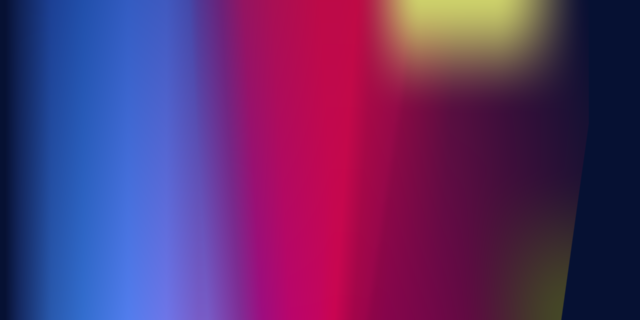
This background is drawn by a WebGL 1 fragment shader. Its source:

```glsl
precision highp float;
// Soft vertical bands of blue, violet and crimson beside a yellow glow and a navy margin.

uniform vec2 u_resolution;

const vec3 NAVY = vec3(0.025, 0.065, 0.20);
const vec3 YELLOW = vec3(0.81, 0.83, 0.42);
const vec3 OLIVE = vec3(0.27, 0.28, 0.15);

// Linear ramp from 0 at start to 1 at end.
float ramp(float start, float end, float x) {
  return clamp((x - start) / (end - start), 0.0, 1.0);
}

// Continues a gradient to the next colour, which varies from low to high.
vec3 stop(vec3 base, vec3 low, vec3 high, float start, float end, vec2 p) {
  return mix(base, mix(low, high, p.y), ramp(start, end, p.x));
}

// Navy edge rising through blue into periwinkle and violet.
vec3 coolBands(vec2 p) {
  vec3 c = NAVY;
  c = stop(c, vec3(0.08, 0.16, 0.38), vec3(0.06, 0.13, 0.33), 0.008, 0.03, p);
  c = stop(c, vec3(0.16, 0.35, 0.68), vec3(0.11, 0.25, 0.58), 0.03, 0.08, p);
  c = stop(c, vec3(0.20, 0.43, 0.81), vec3(0.13, 0.31, 0.67), 0.08, 0.13, p);
  c = stop(c, vec3(0.32, 0.49, 0.93), vec3(0.20, 0.36, 0.76), 0.13, 0.20, p);
  c = stop(c, vec3(0.43, 0.46, 0.91), vec3(0.25, 0.35, 0.75), 0.20, 0.26, p);
  return stop(c, vec3(0.47, 0.36, 0.78), vec3(0.27, 0.26, 0.63), 0.26, 0.31, p);
}

// Slanted violet, magenta, crimson and wine bands.
vec3 warmBands(vec3 c, vec2 p) {
  vec2 q = vec2(p.x + 0.03 * (p.y - 0.5), p.y);
  c = stop(c, vec3(0.50, 0.18, 0.59), vec3(0.42, 0.13, 0.47), 0.31, 0.36, q);
  c = stop(c, vec3(0.62, 0.05, 0.50), vec3(0.58, 0.08, 0.38), 0.36, 0.395, q);
  c = stop(c, vec3(0.73, 0.02, 0.42), vec3(0.66, 0.06, 0.33), 0.395, 0.44, q);
  c = stop(c, vec3(0.79, 0.02, 0.34), vec3(0.74, 0.04, 0.28), 0.44, 0.515, q);
  vec2 s = vec2(p.x - 0.035 * (p.y - 0.5), p.y);
  c = stop(c, vec3(0.79, 0.02, 0.32), vec3(0.75, 0.04, 0.27), 0.515, 0.54, s);
  c = stop(c, vec3(0.64, 0.02, 0.29), vec3(0.66, 0.04, 0.27), 0.54, 0.57, s);
  c = stop(c, vec3(0.55, 0.02, 0.31), vec3(0.58, 0.05, 0.27), 0.57, 0.62, s);
  c = stop(c, vec3(0.44, 0.03, 0.28), vec3(0.30, 0.07, 0.24), 0.62, 0.70, s);
  c = stop(c, vec3(0.33, 0.05, 0.24), vec3(0.17, 0.06, 0.22), 0.70, 0.79, s);
  return stop(c, vec3(0.20, 0.07, 0.20), NAVY, 0.79, 0.91, s);
}

// Soft patch of light bounded on its left, right and lower sides.
float topGlow(vec2 p) {
  float sides = smoothstep(0.555, 0.66, p.x) * (1.0 - smoothstep(0.77, 0.92, p.x));
  return sides * smoothstep(0.64, 1.03, p.y);
}

void main() {
  vec2 p = gl_FragCoord.xy / u_resolution;
  float pixel = 1.0 / u_resolution.x;
  vec3 color = warmBands(coolBands(p), p);

  // Faint slanted fold in the wine region
  float fold = p.x - mix(0.575, 0.65, p.y);
  color *= 1.0 - 0.06 * smoothstep(-0.008, 0.008, fold) * (1.0 - ramp(0.0, 0.1, fold));

  // Yellow light above and olive light in the lower corner
  color = mix(color, YELLOW, topGlow(p));
  float corner = smoothstep(0.72, 0.89, p.x + 0.02 * p.y) * (1.0 - smoothstep(0.0, 0.48, p.y));
  color = mix(color, OLIVE, corner);

  // Sharp slanted navy margin that ends in a soft upper fade
  float margin = p.x - min(0.877 + 0.07 * p.y, 0.92);
  color = mix(color, NAVY, smoothstep(-pixel, pixel, margin));
  gl_FragColor = vec4(color, 1.0);
}
```
